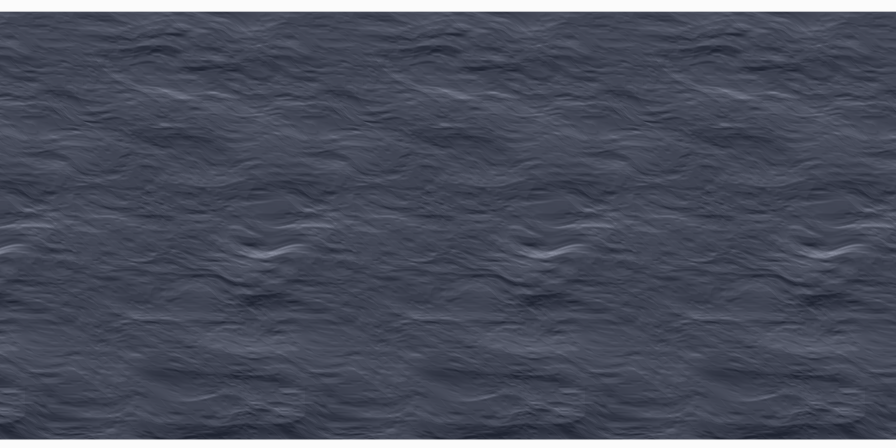
A WebGL 2 fragment shader for this texture:

```glsl
#version 300 es
precision highp float;

uniform vec2 u_resolution;
out vec4 fragColor;

const float TILE_WIDTH = 0.625;
const vec3 SLATE = vec3(0.263, 0.281, 0.339);
const vec3 MARGIN = vec3(0.985);

float hash(ivec2 cell, int seed) {
    uint h = uint(cell.x) * 1597334677u ^ uint(cell.y) * 3812015801u ^ uint(seed) * 2654435769u;
    h = (h ^ (h >> 16)) * 2246822519u;
    h = (h ^ (h >> 13)) * 3266489917u;
    return float((h ^ (h >> 16)) >> 8) / 16777216.0;
}

// Value noise that repeats after a whole number of columns.
float noise(vec2 p, float columns, int seed) {
    vec2 cell = floor(p);
    vec2 f = p - cell;
    vec2 w = f * f * f * (f * (f * 6.0 - 15.0) + 10.0);
    int left = int(mod(cell.x, columns));
    int right = int(mod(cell.x + 1.0, columns));
    int row = int(cell.y) + 64;
    float low = mix(hash(ivec2(left, row), seed), hash(ivec2(right, row), seed), w.x);
    float high = mix(hash(ivec2(left, row + 1), seed), hash(ivec2(right, row + 1), seed), w.x);
    return mix(low, high, w.y);
}

// Noise stretched sideways and sheared along its rows.
float strata(vec2 p, float columns, float rows, float shear, int seed) {
    vec2 q = vec2((p.x + shear * p.y) * columns / TILE_WIDTH, p.y * rows);
    return noise(q, columns, seed);
}

// Rough stone height: broad ledges under progressively finer chips.
float stoneHeight(vec2 p) {
    float bendX = strata(p, 5.0, 13.0, 0.4, 21) - 0.5;
    float bendY = strata(p, 7.0, 16.0, -0.5, 22) - 0.5;
    vec2 q = p + vec2(0.05, 0.022) * vec2(bendX, bendY);
    float height = 0.0;
    float columns = 3.0;
    float rows = 11.0;
    for (int i = 0; i < 5; i++) {
        float shear = i == 0 ? 0.3 : 1.0;
        float n = strata(q, columns, rows, shear, i);
        float ridge = 1.0 - abs(2.0 * n - 1.0);
        height += mix(n, ridge, 0.4) / rows;
        columns *= 2.0;
        rows *= 2.0;
    }
    return height;
}

// Slope toward a light above and slightly to the left.
float relief(vec2 p, float reach) {
    vec2 toLight = normalize(vec2(-0.35, 1.0)) * reach;
    return (stoneHeight(p - toLight * 0.5) - stoneHeight(p + toLight * 0.5)) / reach;
}

vec3 stoneColor(vec2 p) {
    float slope = relief(p, 0.004);
    float patches = strata(p, 3.0, 8.0, 0.3, 31);
    float stain = strata(p, 4.0, 12.0, 0.5, 32) - 0.5;
    float bands = strata(p, 2.0, 40.0, 0.0, 33) - 0.5;
    float shade = slope * mix(0.034, 0.054, patches);
    shade += 0.05 * stain + 0.022 * bands + 0.02 * (patches - 0.5);
    // Exposed edges catch extra light; crevices fade softly.
    float glint = max(shade - 0.04, 0.0);
    shade = max(shade, -0.14) + 2.5 * glint * glint;
    return SLATE + shade * vec3(1.0, 1.0, 1.03);
}

void main() {
    vec2 p = gl_FragCoord.xy / u_resolution.y;
    float edge = 0.75 / u_resolution.y;
    float inside = smoothstep(0.019 - edge, 0.019 + edge, p.y)
                 * (1.0 - smoothstep(0.974 - edge, 0.974 + edge, p.y));
    fragColor = vec4(mix(MARGIN, stoneColor(p), inside), 1.0);
}
```
